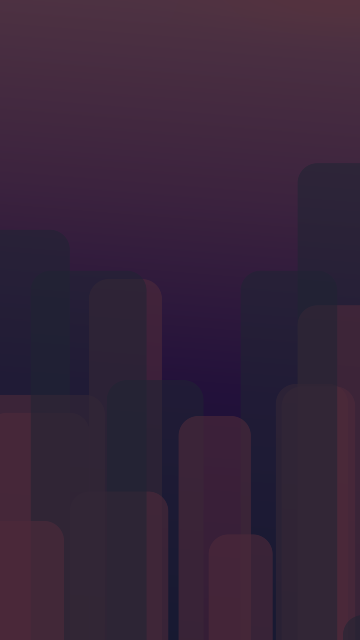
A Shadertoy shader for this background:

```glsl
// Dusk skyline: translucent rounded towers over a plum-to-indigo sky.
// Each tower is a rounded-box distance, blended back to front in a warm or
// cool tint, so that overlaps build up the layered tones.

const vec3 WARM = vec3(0.300, 0.162, 0.226);
const vec3 COOL = vec3(0.120, 0.140, 0.198);

// Towers as (left, right, top) in canvas heights; a negative top means cool.
const vec3 BACK[8] = vec3[8](
    vec3(-0.050, 0.109, -0.641), vec3(0.465, 0.625, -0.745),
    vec3( 0.465, 0.625,  0.523), vec3(0.139, 0.253,  0.564),
    vec3(-0.065, 0.164,  0.383), vec3(-0.020, 0.140, 0.355),
    vec3( 0.431, 0.544,  0.400), vec3(0.440, 0.555,  0.396));
const vec3 FRONT[8] = vec3[8](
    vec3( 0.167, 0.318, -0.406), vec3(0.109, 0.263,  0.232),
    vec3( 0.048, 0.229, -0.577), vec3(0.376, 0.527, -0.577),
    vec3(-0.050, 0.100,  0.186), vec3(0.279, 0.392,  0.350),
    vec3( 0.326, 0.426,  0.165), vec3(0.536, 0.650, -0.039));

float roundedBox(vec2 p, vec2 halfSize, float radius) {
    vec2 q = abs(p) - halfSize + radius;
    return length(max(q, 0.0)) + min(max(q.x, q.y), 0.0) - radius;
}

vec3 sky(vec2 p) {
    float h = p.y + 0.08 * (p.x - 0.28);
    vec3 color = mix(vec3(0.055, 0.047, 0.188), vec3(0.137, 0.067, 0.228),
                     clamp(h / 0.40, 0.0, 1.0));
    color = mix(color, vec3(0.235, 0.137, 0.243), clamp((h - 0.40) / 0.30, 0.0, 1.0));
    color = mix(color, vec3(0.306, 0.198, 0.259), clamp((h - 0.70) / 0.30, 0.0, 1.0));
    // faint red glow in the upper right corner
    float glow = smoothstep(0.35, 0.0, length((p - vec2(0.54, 1.02)) * vec2(1.0, 3.0)));
    return color + glow * vec3(0.025, 0.0, -0.015);
}

vec3 addTower(vec3 color, vec2 p, vec3 tower) {
    float top = abs(tower.z);
    float bottom = -0.1; // feet lie below the canvas
    vec2 center = 0.5 * vec2(tower.x + tower.y, top + bottom);
    vec2 halfSize = 0.5 * vec2(tower.y - tower.x, top - bottom);
    float pixel = 1.0 / iResolution.y;
    float cover = smoothstep(pixel, -pixel, 2.0 * roundedBox(p - center, halfSize, 0.031));
    bool isCool = tower.z < 0.0;
    return mix(color, isCool ? COOL : WARM, cover * (isCool ? 0.55 : 0.62));
}

void mainImage(out vec4 fragColor, in vec2 fragCoord) {
    vec2 p = fragCoord / iResolution.y;
    vec3 color = sky(p);
    for (int i = 0; i < 8; i++) color = addTower(color, p, BACK[i]);
    for (int i = 0; i < 8; i++) color = addTower(color, p, FRONT[i]);
    fragColor = vec4(color, 1.0);
}
```
